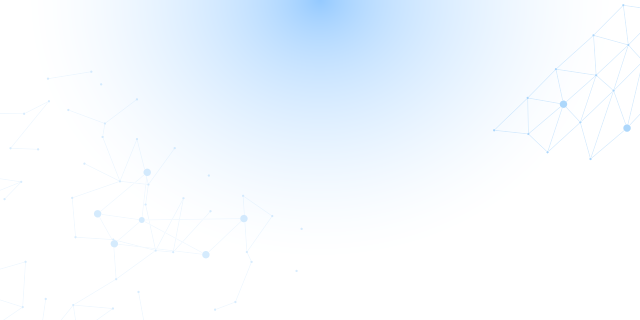
This background is drawn by a Shadertoy shader. Its source:

```glsl
// A soft blue glow hangs from the top edge over white, between two thin node networks.
// The faint left web links jittered cells and a ring of hubs; the right one is a
// curved lattice. Lengths are in canvas heights, so the layout scales with the canvas.

const vec3 WHITE = vec3(1.0);
const vec3 GLOW_BLUE = vec3(0.58, 0.79, 1.0);
const vec3 INK_BLUE = vec3(0.57, 0.79, 0.98);
const float CELL = 0.1;
const float LINE = 0.0009;
const float DOT = 0.0034;
const float HUB = 0.0115;

float hash(vec2 p) {
    vec3 q = fract(p.xyx * vec3(0.1031, 0.1030, 0.0973));
    q += dot(q, q.yzx + 33.33);
    return fract((q.x + q.y) * q.z);
}

vec2 hash2(vec2 p) {
    return vec2(hash(p + 17.0), hash(p + 53.0));
}

// Antialiased coverage of a shape from its signed distance
float cover(float dist, float px) {
    return clamp(0.5 - dist / px, 0.0, 1.0);
}

float disc(vec2 p, vec2 center, float radius, float px) {
    return cover(length(p - center) - radius, px);
}

float segment(vec2 p, vec2 a, vec2 b, float px) {
    vec2 ab = b - a;
    float t = clamp(dot(p - a, ab) / dot(ab, ab), 0.0, 1.0);
    return cover(length(p - a - ab * t) - LINE, px);
}

// Strength of the elliptical glow: a wide falloff plus a bright core
float glow(vec2 p, vec2 center, vec2 radii) {
    float t = max(1.0 - length((p - center) / radii), 0.0);
    return 0.79 * pow(t, 1.6) + 0.21 * pow(t, 8.0);
}

// Left web: scattered nodes, kept inside a sloping outline
vec2 cellNode(vec2 id) {
    return (id + 0.1 + 0.8 * hash2(id)) * CELL;
}

bool hasNode(vec2 id) {
    vec2 n = cellNode(id);
    float bump = (n.x - 0.34) / 0.08;
    float top = min(0.8, 0.96 - 0.7 * n.x) + 0.12 * exp(-bump * bump);
    return n.y < top && n.x < 0.62 + 2.1 * n.y && hash(id + 7.0) > 0.15;
}

float cellWeb(vec2 p, float px) {
    float ink = 0.0;
    vec2 home = floor(p / CELL);
    for (int k = 0; k < 9; k++) {
        vec2 id = home + vec2(k % 3 - 1, k / 3 - 1);
        if (!hasNode(id)) continue;
        vec2 a = cellNode(id);
        ink = max(ink, 0.36 * disc(p, a, DOT, px));
        for (int e = 1; e < 4; e++) {
            vec2 next = id + vec2(e % 2, e / 2);
            if (hasNode(next) && hash(id + float(e) * 31.0) > 0.42)
                ink = max(ink, 0.17 * segment(p, a, cellNode(next), px));
        }
    }
    return ink;
}

// Large hubs on an uneven ellipse, with spokes to an inner hub
vec2 ringNode(float k) {
    float angle = 1.9 + 1.065 * k + 0.2 * sin(2.3 * k);
    return vec2(0.534, 0.328) + vec2(0.229, 0.141) * vec2(cos(angle), sin(angle));
}

float hubRing(vec2 p, vec2 inner, float px) {
    float ink = 0.38 * disc(p, inner, HUB * 0.8, px);
    for (float k = 0.0; k < 5.0; k++) {
        vec2 a = ringNode(k);
        float edge = segment(p, a, inner, px);
        if (k < 4.0) edge = max(edge, segment(p, a, ringNode(k + 1.0), px));
        ink = max(ink, max(0.15 * edge, 0.38 * disc(p, a, HUB, px)));
    }
    return ink;
}

// Right web: rows run down to the left, columns bend downward
vec2 latticeNode(float i, float j) {
    vec2 base = vec2(1.846 + 0.12 * sqrt(j), 0.885 - 0.021 * j * j);
    return base - i * vec2(0.102, 0.094) + 0.02 * (hash2(vec2(i, j) + 9.0) - 0.5);
}

float latticeWeb(vec2 p, float px) {
    float ink = 0.0;
    for (float i = -1.0; i < 4.0; i++)
    for (float j = 0.0; j < 4.0; j++) {
        if (i + j > 5.0) continue;
        vec2 a = latticeNode(i, j);
        bool isHub = 2.0 * i + j == 5.0;
        ink = max(ink, 0.75 * disc(p, a, isHub ? HUB : DOT, px));
        for (int e = 1; e < 4; e++) {
            vec2 next = vec2(i, j) + vec2(e % 2, e / 2);
            if (next.x < 4.0 && next.y < 4.0 && next.x + next.y < 6.0)
                ink = max(ink, 0.4 * segment(p, a, latticeNode(next.x, next.y), px));
        }
    }
    return ink;
}

void mainImage(out vec4 fragColor, in vec2 fragCoord) {
    float px = 1.0 / iResolution.y;
    vec2 p = fragCoord * px;
    vec3 color = mix(WHITE, GLOW_BLUE, glow(p, vec2(1.0, 1.0), vec2(0.94, 0.83)));
    float ink = max(cellWeb(p, px), hubRing(p, vec2(0.443, 0.3125), px));
    ink = max(ink, latticeWeb(p, px));
    fragColor = vec4(mix(color, INK_BLUE, ink), 1.0);
}
```
